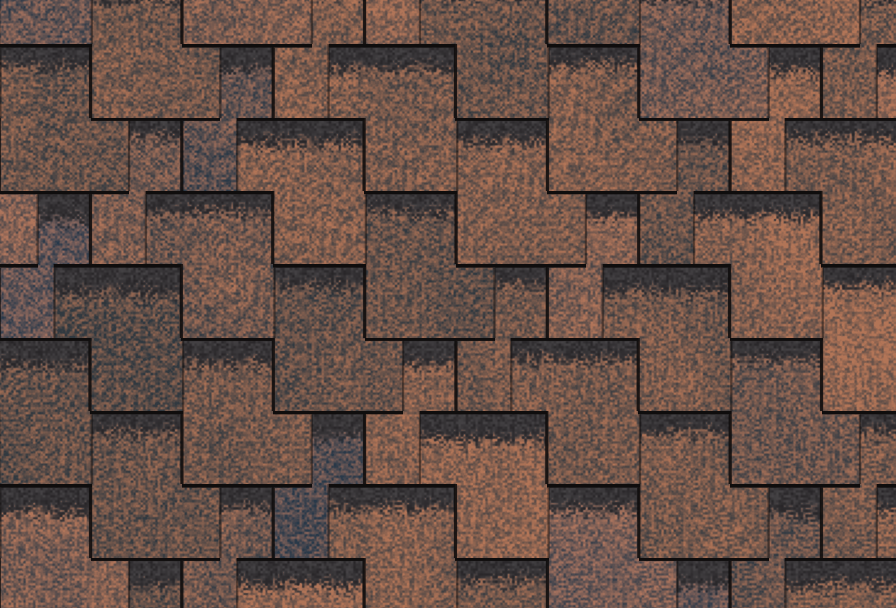
Write a Shadertoy shader that draws this texture.

```glsl
const float ROWS = 8.29;          // courses over the canvas height
const float FIRST_ROW = 0.604;    // top of course 0, in course heights
const float ORIGIN = 4.48;        // left end of the pattern in course 0
const float PERIOD = 7.475;       // pattern width, in course heights
const float STEP = PERIOD / 6.0;  // leftward shift of each course
const float SIDE_LINE = 0.022;
const float TOP_LINE = 0.045;
const float GRAIN_SCALE = 30.0;
const float GRAIN_AMOUNT = 1.05;
const vec3 SLATE = vec3(0.25, 0.25, 0.26);
const vec3 COPPER = vec3(0.64, 0.43, 0.33);
const vec3 COOL_SHIFT = vec3(-0.045, 0.0, 0.055);
const vec3 BAND = vec3(0.215, 0.205, 0.215);
const vec3 GAP = vec3(0.06, 0.05, 0.05);

// Even segments are tile tops; odd ones are tile feet from the course above.
const float EDGES[7] = float[7](0.0, 1.73, 3.0, 4.23, 6.0, 6.72, PERIOD);

float hash(vec2 p) {
    return fract(sin(dot(p, vec2(127.1, 311.7))) * 43758.5453);
}

float noise(vec2 p) {
    vec2 i = floor(p), f = fract(p);
    f = f * f * (3.0 - 2.0 * f);
    return mix(mix(hash(i), hash(i + vec2(1, 0)), f.x),
               mix(hash(i + vec2(0, 1)), hash(i + vec2(1, 1)), f.x), f.y);
}

// Finds the segment under x in a course and the distances to its two ends.
// Returns the tile identity: (column, course in which the tile begins).
vec2 findTile(float x, float row, out int segment, out vec2 ends) {
    float q = x - ORIGIN + STEP * row;
    float cell = floor(q / PERIOD);
    float u = q - cell * PERIOD;
    segment = 0;
    for (int k = 1; k < 6; k++) {
        if (u >= EDGES[k]) segment = k;
    }
    ends = vec2(u - EDGES[segment], EDGES[segment + 1] - u);
    return vec2(cell * 3.0 + float(segment / 2), row - float(segment % 2));
}

float line(float d, float width, float aa) {
    return 1.0 - smoothstep(width - aa, width + aa, d);
}

void mainImage(out vec4 fragColor, in vec2 fragCoord) {
    float pixel = ROWS / iResolution.y;
    float aa = 0.7 * pixel;
    vec2 p = vec2(fragCoord.x, iResolution.y - fragCoord.y) * pixel;
    float row = floor(p.y - FIRST_ROW);
    float drop = p.y - FIRST_ROW - row;

    int segment, segmentAbove;
    vec2 ends, endsAbove;
    vec2 tile = findTile(p.x, row, segment, ends);
    vec2 tileAbove = findTile(p.x, row - 1.0, segmentAbove, endsAbove);
    bool isTop = segment % 2 == 0;

    // Mineral granules over a blended tile colour
    float grain = noise(p * GRAIN_SCALE) - 0.5;
    float fineGrain = hash(floor(p * GRAIN_SCALE * 1.2)) - 0.5;
    float patches = noise(p * 1.3 + tile * 7.0) - 0.5;
    float warmth = mix(0.3, 0.8, hash(tile + 3.7)) + 0.22 * patches;
    float coolness = smoothstep(0.45, 1.0, hash(tile + 19.3)) * (1.0 - warmth);
    float speckle = GRAIN_AMOUNT * grain + 0.2 * fineGrain;
    vec3 color = mix(SLATE, COPPER, clamp(warmth + speckle, -0.15, 1.15));
    color += COOL_SHIFT * coolness * 1.4;

    // Dark band with a ragged lower border on each tile top
    if (isTop) {
        float depth = mix(0.24, 0.36, hash(tile + 41.0));
        float ragged = 0.22 * grain + 0.1 * (noise(p * 6.0) - 0.5);
        float band = 1.0 - smoothstep(depth - 0.06, depth + 0.16, drop + ragged);
        color = mix(color, BAND + 0.12 * grain, band);
    }

    // Side gaps: deep at the left of each foot, faint at its right
    float deepSide = isTop ? ends.y : ends.x;
    float faintSide = isTop ? ends.x : ends.y;
    float gap = 0.9 * line(deepSide, SIDE_LINE, aa);
    gap = max(gap, 0.5 * line(faintSide, SIDE_LINE * 0.7, aa));

    // Shadow line wherever one tile ends above another
    if (any(greaterThan(abs(tile - tileAbove), vec2(0.5)))) {
        gap = max(gap, line(drop, TOP_LINE, aa));
    }

    fragColor = vec4(mix(color, GAP, gap), 1.0);
}
```
